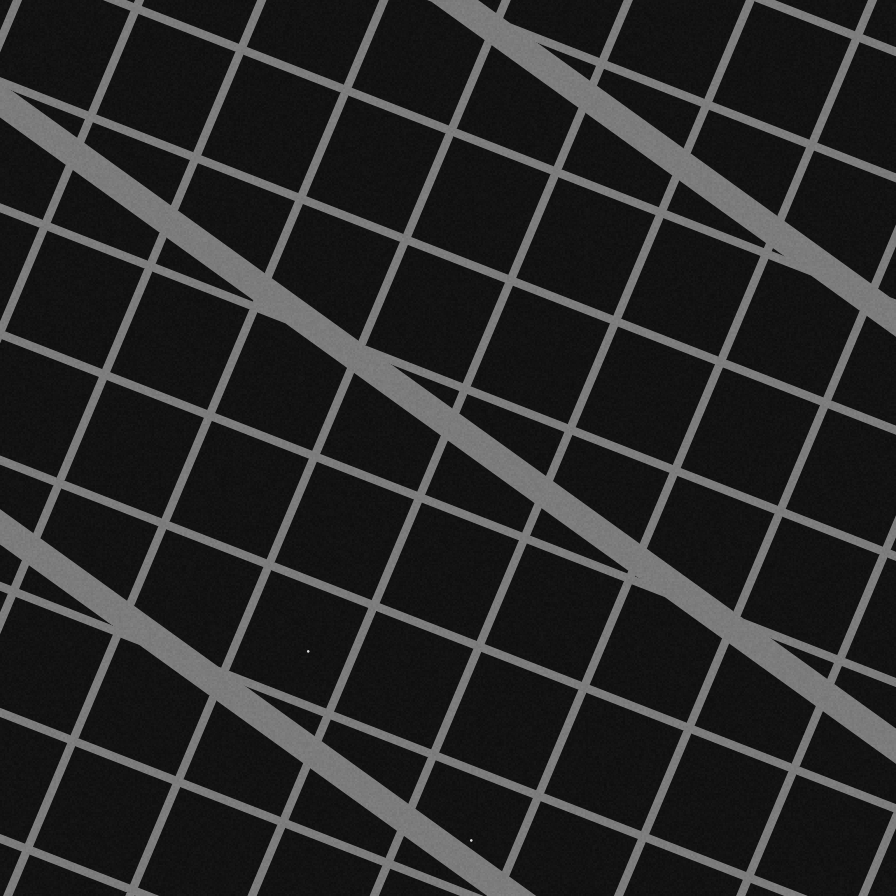
A three.js fragment shader for this pattern:

```glsl
varying vec2 vUv;

// Stripe families: angle of the normal in degrees, offset, spacing, width
const vec4 CROSS_LINES = vec4(68.74, 0.8470, 0.1312, 0.0095);
const vec4 STEEP_LINES = vec4(-22.78, -0.3692, 0.1257, 0.0095);
const vec4 WIDE_BANDS = vec4(54.19, 0.7207, 0.3865, 0.0320);

const vec3 GROUND_COLOR = vec3(0.07);
const vec3 LINE_COLOR = vec3(0.485);
const vec3 SPECK_COLOR = vec3(0.85);

const float GRAIN_CELLS = 512.0;
const float GROUND_GRAIN = 0.035;
const float LINE_GRAIN = 0.050;

const int SPECK_COUNT = 2;
const vec2 SPECK_START = vec2(0.344, 0.273);
const vec2 SPECK_STEP = vec2(0.182, -0.211);
const float SPECK_RADIUS = 0.0014;

float hash(vec2 p) {
  vec3 q = fract(vec3(p.xyx) * 0.1031);
  q += dot(q, q.yzx + 33.33);
  return fract((q.x + q.y) * q.z);
}

// Coverage of a shape from its signed distance, about one pixel soft
float coverage(float dist, float pixel) {
  return 1.0 - smoothstep(-0.6 * pixel, 0.6 * pixel, dist);
}

float stripes(vec2 p, vec4 family, float pixel) {
  float angle = radians(family.x);
  float along = dot(p, vec2(cos(angle), sin(angle))) - family.y;
  float dist = abs(fract(along / family.z + 0.5) - 0.5) * family.z;
  return coverage(dist - 0.5 * family.w, pixel);
}

// Centred grain with a triangular spread, from -0.5 to 0.5
float grain(vec2 p) {
  vec2 cell = floor(p * GRAIN_CELLS);
  return 0.5 * (hash(cell) + hash(cell + 619.0)) - 0.5;
}

void main() {
  float pixel = max(fwidth(vUv.x), fwidth(vUv.y));

  // Slanted grid crossed by wide bands
  float lines = stripes(vUv, CROSS_LINES, pixel);
  lines = max(lines, stripes(vUv, STEEP_LINES, pixel));
  lines = max(lines, stripes(vUv, WIDE_BANDS, pixel));

  // Fine grain on both tones
  vec3 color = mix(GROUND_COLOR, LINE_COLOR, lines);
  color += grain(vUv) * mix(GROUND_GRAIN, LINE_GRAIN, lines);

  // Tiny pale specks
  for (int i = 0; i < SPECK_COUNT; i++) {
    vec2 center = SPECK_START + float(i) * SPECK_STEP;
    float speck = coverage(distance(vUv, center) - SPECK_RADIUS, pixel);
    color = mix(color, SPECK_COLOR, speck);
  }

  gl_FragColor = vec4(color, 1.0);
}
```
